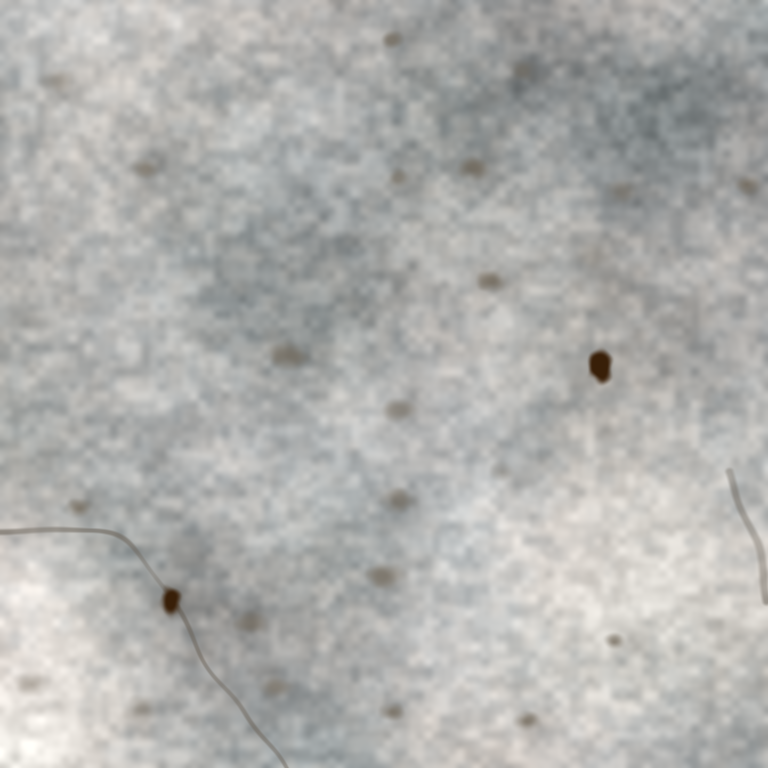
Reproduce this texture procedurally as a WebGL 1 fragment shader.

```glsl
precision highp float;
// Weathered pale stone: soft mottling, fine grain, rusty pits and hairline cracks.
uniform vec2 u_resolution;

const vec3 COOL_TINT = vec3(-0.016, 0.002, 0.007);
const vec3 WARM_TINT = vec3(0.020, 0.002, -0.022);
const vec3 RUST = vec3(0.22, 0.12, 0.03);
const vec3 FAINT_STAIN = vec3(0.42, 0.38, 0.32);
const vec3 CRACK_COLOR = vec3(0.43, 0.40, 0.36);
const float PIT_GRID = 7.0;

// Hashes built from fract and dot products only
float hash(vec2 p) {
  vec3 q = fract(vec3(p.xyx) * 0.1031);
  q += dot(q, q.yzx + 33.33);
  return fract((q.x + q.y) * q.z);
}

vec2 hash2(vec2 p) {
  return vec2(hash(p + 17.0), hash(p + 59.0));
}

// Smooth value noise, centred on zero
float noise(vec2 p) {
  vec2 cell = floor(p);
  vec2 f = fract(p);
  f = f * f * (3.0 - 2.0 * f);
  float low = mix(hash(cell), hash(cell + vec2(1.0, 0.0)), f.x);
  float high = mix(hash(cell + vec2(0.0, 1.0)), hash(cell + vec2(1.0)), f.x);
  return mix(low, high, f.y) - 0.5;
}

float fbm(vec2 p) {
  float sum = 0.0;
  float gain = 1.0;
  for (int i = 0; i < 4; i++) {
    sum += gain * noise(p);
    p = mat2(0.8, 0.6, -0.6, 0.8) * p * 2.1 + 31.0;
    gain *= 0.58;
  }
  return sum;
}

// Soft round light or dark area
float cloud(vec2 p, vec2 center, float radius) {
  vec2 d = (p - center) / radius;
  return exp(-dot(d, d));
}

float smoothMax(float a, float b, float k) {
  float h = max(k - abs(a - b), 0.0) / k;
  return max(a, b) + h * h * k * 0.25;
}

float segmentDistance(vec2 p, vec2 a, vec2 b) {
  vec2 ab = b - a;
  return length(p - a - ab * clamp(dot(p - a, ab) / dot(ab, ab), 0.0, 1.0));
}

// Signed distance to the pale corner slab
float slabDistance(vec2 p) {
  float slope = dot(p - vec2(0.18, 0.29), normalize(vec2(0.30, 0.19)));
  return smoothMax(p.y - 0.31, slope, 0.04);
}

float line(float distance, float width) {
  return 1.0 - smoothstep(width * 0.2, width, abs(distance));
}

// Scattered pits: x = rusty core, y = faint stain, z = grey halo
vec3 pits(vec2 p) {
  vec2 home = floor(p * PIT_GRID);
  vec3 cover = vec3(0.0);
  for (int j = -1; j <= 1; j++) {
    for (int i = -1; i <= 1; i++) {
      vec2 cell = home + vec2(float(i), float(j));
      float kind = hash(cell + 7.0);
      float deep = step(0.91, kind);
      float present = step(0.48, kind);
      float size = mix(0.010, 0.018, hash(cell + 83.0));
      vec2 center = (cell + 0.15 + 0.7 * hash2(cell)) / PIT_GRID;
      vec2 d = p - center;
      vec2 shape = mix(vec2(1.15, 0.85), vec2(0.85, 1.25), deep);
      float r = length(d / shape) / size + 0.5 * noise(p * 75.0);
      float core = deep * (1.0 - smoothstep(0.55, 1.3, r));
      float stain = present * (1.0 - smoothstep(0.1, 1.5, r));
      stain *= mix(0.25, 0.75, hash(cell + 41.0));
      float halo = present * cloud(d, vec2(0.012, -0.004), size * 2.3);
      cover = max(cover, vec3(core, stain, halo));
    }
  }
  return cover;
}

void main() {
  vec2 p = gl_FragCoord.xy / u_resolution;
  vec2 warped = p + 0.018 * vec2(noise(p * 14.0), noise(p * 14.0 + 47.0));

  // Broad light and shade
  float slab = slabDistance(warped);
  float tone = 0.675 + 0.15 * smoothstep(0.01, -0.12, slab);
  tone += 0.08 * cloud(p, vec2(0.12, 0.85), 0.24);
  tone += 0.13 * cloud(warped, vec2(0.20, 0.54), 0.10);
  tone += 0.09 * cloud(p, vec2(0.80, 0.20), 0.22);
  tone -= 0.06 * cloud(p, vec2(0.85, 0.75), 0.25);

  // Mottling and soft grain
  tone += 0.19 * fbm(p * 4.5 + 5.0);
  tone += 0.13 * noise(p * vec2(52.0, 64.0)) + 0.08 * noise(p * 95.0 + 13.0);

  float warmth = 0.5 + 2.2 * (tone - 0.71) + 0.8 * noise(p * 5.0 + 71.0);
  warmth += 0.5 * noise(p * 48.0 + 29.0);
  vec3 color = tone + mix(COOL_TINT, WARM_TINT, clamp(warmth, 0.0, 1.0));
  color.r += 0.02 * noise(p * 7.0 + 91.0);

  // Hairline cracks
  float crack = 0.55 * line(slab, 0.005);
  float sideCrack = segmentDistance(warped, vec2(0.955, 0.39), vec2(1.0, 0.22));
  crack = max(crack, 0.5 * line(sideCrack, 0.008));
  color = mix(color, CRACK_COLOR, crack * (0.85 + 0.6 * noise(p * 20.0)));

  // Pits and their stains
  vec3 pit = pits(p);
  color *= 1.0 - 0.10 * pit.z;
  color = mix(color, FAINT_STAIN, pit.y);
  color = mix(color, RUST, pit.x);
  gl_FragColor = vec4(clamp(color, 0.0, 1.0), 1.0);
}
```
